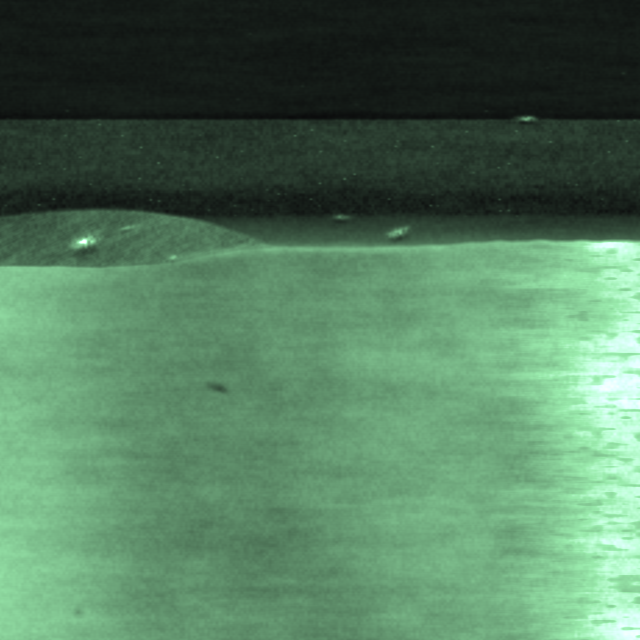
This texture is drawn by a three.js fragment shader. Its source:

```glsl
// Brushed green metal seen close up: two dark bands above, a bevel with a
// lens-shaped worn facet, and a lit plate below. Each region yields one light
// level, streaked with stretched value noise, then mapped to a green tint.
varying vec2 vUv;

float hash(vec2 p) {
  vec3 q = fract(vec3(p.xyx) * 0.1031);
  q += dot(q, q.yzx + 33.33);
  return fract((q.x + q.y) * q.z);
}

float noise(vec2 p) {
  vec2 i = floor(p), f = fract(p);
  f = f * f * (3.0 - 2.0 * f);
  return mix(mix(hash(i), hash(i + vec2(1.0, 0.0)), f.x),
             mix(hash(i + vec2(0.0, 1.0)), hash(i + 1.0), f.x), f.y);
}

// Signed noise summed over octaves, about -0.5 to 0.5
float fbm(vec2 p) {
  float sum = 0.0, amp = 0.5;
  for (int i = 0; i < 4; i++) {
    sum += amp * (noise(p) - 0.5);
    p = p * 2.03 + 17.3;
    amp *= 0.55;
  }
  return sum;
}

// 1 above the edge height, 0 below
float above(float y, float edge, float soft) {
  return smoothstep(edge - soft, edge + soft, y);
}

// Soft elliptical spot, rotated by a slope
float spot(vec2 p, vec2 centre, vec2 size, float slope) {
  vec2 d = p - centre;
  d.y -= slope * d.x;
  d /= size;
  return exp(-dot(d, d));
}

// Bright raised chip with a dark underside
float chip(vec2 p, vec2 centre, vec2 size, float slope, float rough) {
  float lit = spot(p, centre, size, slope) * (0.85 + rough);
  float shade = spot(p, centre - vec2(0.0, 1.7) * size.y, size, slope);
  return lit - 0.22 * shade;
}

// Small random flecks, one per grid cell, placed anywhere inside it
float flecks(vec2 p, vec2 grid, float density) {
  vec2 cell = floor(p * grid), f = fract(p * grid);
  vec2 centre = 0.3 + 0.4 * vec2(hash(cell + 3.1), hash(cell + 8.7));
  float strength = step(1.0 - density, hash(cell)) * hash(cell + 5.0);
  return strength * spot(f, centre, vec2(0.2, 0.22), 0.0);
}

// Light level to tinted metal, whitening when overexposed
vec3 metalTint(float level) {
  float over = max(level - 0.92, 0.0);
  return vec3(0.64, 1.0, 0.72) * level + vec3(0.012, 0.0, 0.014)
       + over * vec3(1.2, 0.0, 1.4);
}

float plateLight(vec2 p, float streak, float cloud, float grain) {
  float x = p.x + 0.05 * cloud;
  float level = mix(0.79, 0.53, smoothstep(-0.04, 0.29, x));
  level += 0.16 * smoothstep(0.42, 0.78, x);
  level += 0.34 * smoothstep(0.76, 0.99, x + 0.08 * streak);
  level += 0.05 * smoothstep(0.4, 0.0, p.y) * smoothstep(0.42, 0.1, x);
  // Blotches, faint brushing and grain
  float blotch = fbm(p * vec2(16.0, 26.0) + 31.0);
  level += 0.14 * cloud + 0.11 * blotch + 0.085 * streak + 0.04 * grain;
  // Fine dark scratches along the overexposed side
  float scratch = smoothstep(0.6, 0.95, noise(p * vec2(45.0, 170.0)));
  level -= 0.15 * scratch * smoothstep(0.8, 1.0, p.x);
  level -= 0.22 * spot(p, vec2(0.342, 0.393), vec2(0.017, 0.007), -0.35);
  level -= 0.16 * spot(p, vec2(0.123, 0.043), vec2(0.008, 0.007), 0.0);
  return level;
}

void main() {
  vec2 p = vUv;
  float streak = fbm(p * vec2(6.0, 65.0)) + 0.5 * fbm(p * vec2(20.0, 130.0) + 40.0);
  float cloud = fbm(p * vec2(5.0, 7.0) + 9.0);
  float grain = noise(p * 230.0) + noise(p * 130.0 + 7.0) - 1.0;

  // Edges between regions, slightly uneven
  float uneven = 0.003 * (noise(vec2(p.x * 45.0, 2.0)) - 0.5);
  float plateTop = 0.584 + 0.029 * smoothstep(0.18, 0.43, p.x)
                 + 0.011 * smoothstep(0.55, 0.85, p.x) + uneven;
  float right = max(p.x - 0.165, 0.0);
  float lensTop = 0.674 - 0.45 * pow(abs(min(p.x - 0.165, 0.0)), 2.0) - 0.86 * right * right;
  float bevelTop = 0.663 + uneven;

  // Plate and bevel
  float level = plateLight(p, streak, cloud, grain);
  float bevel = mix(0.37, 0.20, smoothstep(0.615, 0.667, p.y)) + 0.06 * streak + 0.03 * grain;
  level = mix(level, bevel, above(p.y, plateTop, 0.004));

  // Worn facet with slanted grinding marks
  float marks = fbm(vec2(p.x * 14.0 + p.y * 8.0, p.y * 75.0 - p.x * 34.0));
  float facet = 0.41 + 0.07 * smoothstep(0.1, 0.38, p.x) + 0.17 * marks + 0.06 * grain;
  facet -= 0.07 * smoothstep(0.61, 0.67, p.y) * smoothstep(0.24, 0.02, p.x);
  float inLens = above(p.y, plateTop, 0.004) * (1.0 - above(p.y, lensTop, 0.005));
  level = mix(level, facet, inLens);

  // Soft, patchy rim along the plate edge
  float rim = exp(-pow((p.y - plateTop + 0.001) / 0.0085, 2.0));
  float patchy = 0.7 + 0.6 * noise(vec2(p.x * 38.0, p.y * 90.0));
  float rimLight = mix(0.04, 0.16, smoothstep(0.2, 0.42, p.x)) * (1.0 - 0.8 * smoothstep(0.55, 0.85, p.x));
  level += rim * rimLight * patchy;

  // Dark bands
  float band = 0.222 - 0.10 * smoothstep(0.735, 0.675, p.y) + 0.075 * streak + 0.05 * grain;
  band += 0.17 * flecks(p, vec2(75.0, 120.0), 0.08);
  level = mix(level, band, above(p.y, max(bevelTop, lensTop), 0.006));
  float top = 0.102 + 0.05 * streak + 0.018 * grain + 0.08 * flecks(p, vec2(60.0, 100.0), 0.015);
  top -= 0.03 * exp(-pow((p.y - 0.818) / 0.006, 2.0));
  level = mix(level, top, above(p.y, 0.813, 0.003));

  // Chips catching the light
  float rough = 0.5 * grain;
  level += 0.70 * chip(p, vec2(0.134, 0.622), vec2(0.018, 0.008), 0.25, rough);
  level += 0.60 * chip(p, vec2(0.622, 0.637), vec2(0.014, 0.006), 0.3, rough);
  level += 0.28 * chip(p, vec2(0.533, 0.661), vec2(0.012, 0.004), 0.0, rough);
  level += 0.50 * chip(p, vec2(0.822, 0.815), vec2(0.014, 0.004), 0.0, rough);
  level += 0.25 * chip(p, vec2(0.199, 0.644), vec2(0.010, 0.003), 0.2, rough);
  level += 0.28 * chip(p, vec2(0.271, 0.598), vec2(0.006, 0.004), 0.0, rough);

  gl_FragColor = vec4(clamp(metalTint(max(level, 0.02)), 0.0, 1.0), 1.0);
}
```
